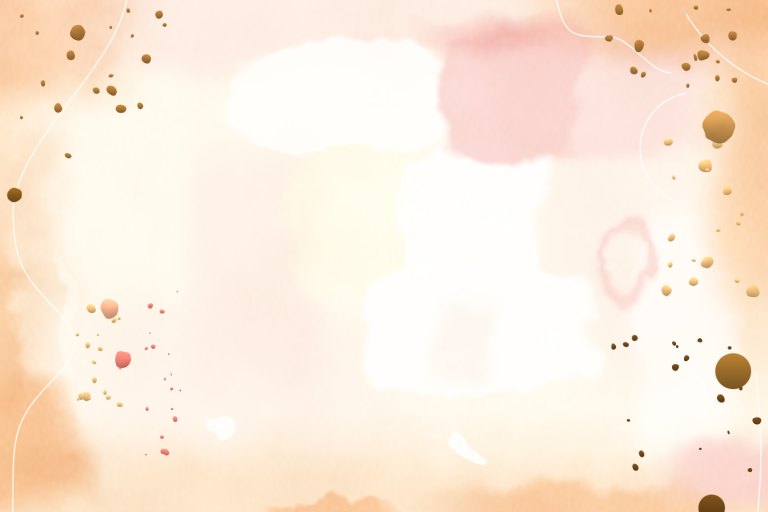
Reproduce this background procedurally as a WebGL 1 fragment shader.

```glsl
precision highp float;
// Peach and pink watercolour washes framing pale paper, with gold spatter and fine white curves.
uniform vec2 u_resolution;

vec2 hash2(vec2 p) {
  return fract(sin(vec2(dot(p, vec2(127.1, 311.7)), dot(p, vec2(269.5, 183.3)))) * 43758.5);
}

float gradDot(vec2 cell, vec2 corner, vec2 f) {
  return dot(hash2(cell + corner) * 2.0 - 1.0, f - corner);
}

float noise(vec2 p) {
  vec2 i = floor(p), f = fract(p), u = f * f * (3.0 - 2.0 * f), e = vec2(1.0, 0.0);
  return mix(mix(gradDot(i, e.yy, f), gradDot(i, e.xy, f), u.x),
             mix(gradDot(i, e.yx, f), gradDot(i, e.xx, f), u.x), u.y);
}

float fbm(vec2 p) {
  float sum = 0.0, amp = 1.0;
  for (int i = 0; i < 5; i++) {
    sum += amp * noise(p);
    p = p * 2.03 + 7.3;
    amp *= 0.5;
  }
  return sum;
}

// Rounded patch of pigment; soft is the relative width of its edge.
vec3 wash(vec3 col, vec2 p, vec2 center, vec2 radius, float soft, vec3 tint, float alpha) {
  vec2 v = (p - center) / radius;
  float d = sqrt(length(v * v)) - 1.0;
  return mix(col, tint, alpha * (1.0 - smoothstep(-soft, soft, d)));
}

vec3 spot(vec3 col, vec2 p, vec2 center, float radius, vec3 tint) {
  vec2 v = p - center;
  float aa = 0.8 / u_resolution.y;
  float shade = 1.0 + 0.22 * clamp(v.y / radius, -1.0, 1.0);
  return mix(col, tint * shade, 1.0 - smoothstep(-aa, aa, length(v) - radius));
}

vec3 spatter(vec3 col, vec2 p, vec2 center, vec2 spread, float size, float seed, vec3 tint) {
  for (int i = 0; i < 18; i++) {
    vec2 h = hash2(vec2(float(i) + 1.0, seed));
    float k = hash2(h * 91.0 + seed).x;
    col = spot(col, p, center + spread * (h * 2.0 - 1.0), size * mix(0.25, 1.0, k * k), tint);
  }
  return col;
}

float stroke(float d) {
  float aa = 0.8 / u_resolution.y;
  return 1.0 - smoothstep(0.0013 - aa, 0.0013 + aa, abs(d));
}

float leftCurve(float y) {
  float bend = (y - 0.33) / 0.11;
  return 0.025 + 0.12 * exp(-bend * bend) + 0.225 * smoothstep(0.58, 1.03, y);
}

float topCurve(float x) {
  return 0.928 - 0.07 * smoothstep(1.19, 1.31, x) + 0.06 * exp((1.09 - x) / 0.015);
}

void main() {
  vec2 p = gl_FragCoord.xy / u_resolution.y;
  p.x *= 1.5 * u_resolution.y / u_resolution.x;
  vec2 warp = vec2(fbm(p * 6.0), fbm(p * 6.0 + 19.0));
  vec2 q = p + 0.06 * warp;
  vec3 white = vec3(1.0, 0.998, 0.99), cream = vec3(1.0, 0.982, 0.935);
  vec3 peach = vec3(0.99, 0.87, 0.74), orange = vec3(0.975, 0.74, 0.53);
  vec3 pink = vec3(0.98, 0.82, 0.80), blush = vec3(0.995, 0.92, 0.88);

  // Tinted borders
  vec3 col = cream;
  col = mix(col, peach, 0.85 * (1.0 - smoothstep(0.0, 0.17, q.x)));
  col = mix(col, peach, 0.9 * smoothstep(1.33, 1.49, q.x) * smoothstep(0.1, 0.5, q.y));
  col = mix(col, blush, 0.8 * smoothstep(0.82, 0.92, q.y));
  col = mix(col, peach, 0.75 * (1.0 - smoothstep(0.03, 0.21, q.y)));

  // Pale inner washes
  col = wash(col, q, vec2(0.5, 0.48), vec2(0.12, 0.22), 0.4, blush, 0.65);
  col = wash(col, q, vec2(0.69, 0.59), vec2(0.13, 0.16), 0.15, vec3(1.0, 0.985, 0.91), 0.7);
  col = wash(col, q, vec2(0.45, 0.26), vec2(0.32, 0.13), 0.5, blush, 0.4);
  col = wash(col, q, vec2(1.22, 0.55), vec2(0.16, 0.25), 0.4, blush, 0.4);

  // Bare paper with crisp edges
  col = wash(col, q, vec2(0.66, 0.81), vec2(0.22, 0.09), 0.08, white, 0.85);
  col = wash(col, q, vec2(0.93, 0.54), vec2(0.13, 0.19), 0.08, white, 0.95);
  col = wash(col, q, vec2(0.94, 0.35), vec2(0.22, 0.12), 0.06, white, 0.95);
  col = wash(col, q, vec2(1.34, 0.35), vec2(0.1, 0.24), 0.3, white, 0.65);
  col = wash(col, q, vec2(0.9, 0.33), vec2(0.05, 0.07), 0.5, blush, 0.4);
  col = wash(col, q, vec2(0.445, 0.183), vec2(0.023, 0.022), 0.1, white, 0.9);
  col = wash(col, q, vec2(0.92, 0.125 + 0.8 * (0.92 - p.x)), vec2(0.04, 0.016), 0.1, white, 0.9);
  col = wash(col, q, vec2(0.13 + 0.2 * (0.34 - p.y), 0.34), vec2(0.014, 0.16), 0.2, cream, 0.8);

  // Pink bloom and its stained rim
  col = wash(col, q, vec2(1.17, 0.81), vec2(0.21, 0.12), 0.2, pink, 0.5);
  col = wash(col, q, vec2(1.0, 0.81), vec2(0.14, 0.125), 0.1, pink, 0.8);
  col = wash(col, q, vec2(0.97, 0.93), vec2(0.11, 0.025), 0.9, vec3(0.95, 0.65, 0.63), 0.5);
  float ring = length((q - vec2(1.215, 0.48)) / vec2(0.052, 0.078)) - 1.0;
  col = mix(col, pink, 0.65 * exp(-ring * ring * 35.0));

  // Saturated corners and lower edge
  col = wash(col, q, vec2(1.4, 1.0), vec2(0.29, 0.1), 0.5, orange, 0.75);
  col = wash(col, q, vec2(1.5, 0.8), vec2(0.09, 0.3), 0.7, orange, 0.5);
  col = wash(col, q, vec2(0.0, 0.94), vec2(0.21, 0.13), 0.6, orange, 0.6);
  col = wash(col, q, vec2(0.02, 0.13), vec2(0.12, 0.12), 0.4, orange, 0.75);
  col = wash(col, q, vec2(0.0, 0.36), vec2(0.025, 0.17), 0.5, orange, 0.5);
  col = wash(col, q, vec2(0.65, 0.0), vec2(0.12, 0.026), 0.2, orange, 0.7);
  col = wash(col, q, vec2(1.15, 0.0), vec2(0.26, 0.05), 0.4, orange, 0.6);
  col = wash(col, q, vec2(1.45, 0.08), vec2(0.13, 0.06), 0.5, pink, 0.8);

  // Uneven pigment and paper fibre, strongest where paint is dense
  float density = 1.0 - col.b;
  col *= 1.0 + density * vec3(0.08, 0.2, 0.3) * (warp.x + 0.4 * noise(p * vec2(130.0, 70.0)));

  // White curves
  float slope = (leftCurve(p.y + 0.002) - leftCurve(p.y - 0.002)) / 0.004;
  float lines = stroke((p.x - leftCurve(p.y)) / sqrt(1.0 + slope * slope));
  slope = (topCurve(p.x + 0.002) - topCurve(p.x - 0.002)) / 0.004;
  lines = max(lines, stroke((p.y - topCurve(p.x)) / sqrt(1.0 + slope * slope)) * step(1.07, p.x) * step(p.x, 1.31));
  lines = max(lines, stroke(length(p - vec2(1.63, 1.15)) - 0.34) * step(1.34, p.x));
  lines = max(lines, stroke(length(p - vec2(1.36, 0.71)) - 0.11) * step(p.x, 1.34));
  lines = max(lines, stroke(p.x - 1.48 - 0.006 * sin(p.y * 14.0)) * step(p.y, 0.27));
  col = mix(col, white, 0.85 * lines);

  // Scattered paint drops
  vec2 s = p + 0.007 * vec2(noise(p * 45.0), noise(p * 45.0 + 31.0));
  vec3 gold = vec3(0.66, 0.46, 0.21), brown = vec3(0.42, 0.27, 0.09);
  vec3 tan1 = vec3(0.92, 0.74, 0.48), coral = vec3(0.92, 0.5, 0.45);
  col = spatter(col, s, vec2(0.17, 0.84), vec2(0.16, 0.15), 0.012, 3.0, gold);
  col = spatter(col, s, vec2(1.31, 0.91), vec2(0.13, 0.08), 0.013, 5.0, gold);
  col = spatter(col, s, vec2(1.38, 0.56), vec2(0.09, 0.17), 0.013, 8.0, tan1);
  col = spatter(col, s, vec2(1.34, 0.2), vec2(0.15, 0.15), 0.009, 13.0, brown);
  col = spatter(col, s, vec2(0.32, 0.27), vec2(0.035, 0.17), 0.006, 21.0, coral);
  col = spatter(col, s, vec2(0.2, 0.27), vec2(0.05, 0.13), 0.009, 34.0, tan1);

  // Large drops
  col = spot(col, p, vec2(1.432, 0.275), 0.035, vec3(0.6, 0.42, 0.16));
  col = spot(col, p, vec2(1.39, 0.008), 0.026, brown);
  col = spot(col, s, vec2(1.403, 0.752), 0.031, vec3(0.78, 0.57, 0.31));
  col = spot(col, s, vec2(0.151, 0.937), 0.014, gold);
  col = spot(col, s, vec2(0.028, 0.62), 0.015, vec3(0.53, 0.36, 0.11));
  col = spot(col, s, vec2(0.241, 0.297), 0.016, coral);
  col = spot(col, s, vec2(0.215, 0.398), 0.019, vec3(0.96, 0.7, 0.55));
  gl_FragColor = vec4(clamp(col, 0.0, 1.0), 1.0);
}
```
